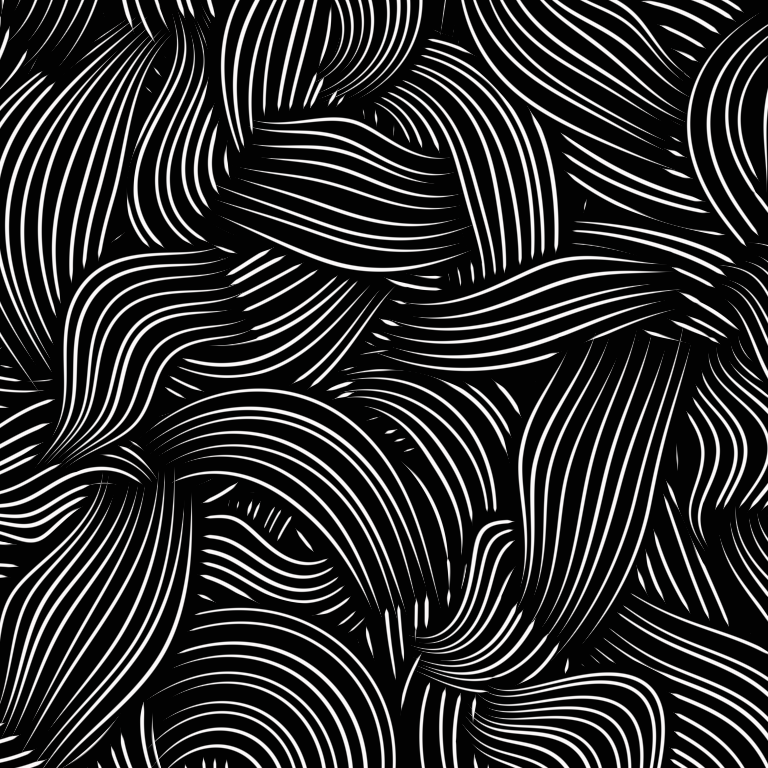
Reproduce this pattern procedurally as a WebGL 1 fragment shader.

```glsl
precision highp float;
// Overlapping leaf-like bundles of tapered white pen strokes on black.
// Each bundle bends space into an arc, adds a wave and pinches its ends;
// bundles are painted in order, later ones covering those before them.

uniform vec2 u_resolution;

const int   BUNDLES     = 76;
const vec3  PAPER       = vec3(0.006, 0.006, 0.006);
const vec3  INK         = vec3(0.985, 0.975, 0.975);
const float SPACING     = 0.0205;  // distance between strokes at the widest part
const float HALF_STROKE = 0.0025;  // half thickness in the middle of a stroke
const float WANDER      = 0.22;    // sideways drift, in parts of the spacing
const float END_SPREAD  = 0.26;    // how unevenly the strokes end
const float COVER       = 0.86;    // part of the length that hides what is below
const float FADE        = 0.016;   // thinning of strokes that go under a bundle
const float MARGIN      = 0.14;    // bundles also start outside the canvas
const float FIRST_SCALE = 1.45;    // the lowest bundles are larger and fill gaps
const vec2  LENGTHS     = vec2(0.16, 0.27);
const vec2  WIDTHS      = vec2(0.07, 0.12);
const vec2  RADII       = vec2(0.20, 0.60);
const vec2  WAVES       = vec2(0.012, 0.040);
const vec2  PINCHES     = vec2(0.10, 0.80);

vec4 hash4(float n) {
  return fract(sin(n * vec4(12.99, 78.23, 37.72, 93.99) + vec4(1.0, 2.0, 3.0, 4.0)) * 43758.5);
}

float pick(vec2 range, float t) {
  return mix(range.x, range.y, t);
}

// Half width of a bundle, narrowing towards both ends.
float halfWidth(float u, float widest, vec2 pinch) {
  return widest * (1.0 - pinch.x * smoothstep(0.0, 1.0, -u) - pinch.y * smoothstep(0.0, 1.0, u));
}

// Sideways wave of the middle line.
float middle(float u, float amplitude, float frequency, float phase) {
  return amplitude * sin(frequency * u + phase);
}

// Paints one bundle over the stroke distance found so far.
float paintBundle(vec2 p, float id, float below) {
  vec4 a = hash4(id + 1.0);
  vec4 b = hash4(id + 201.0);
  vec4 c = hash4(id + 401.0);
  float size = mix(FIRST_SCALE, 1.0, min(2.0 * id / float(BUNDLES), 1.0));

  // Evenly spread centre, random direction.
  vec2 centre = fract(id * vec2(0.7549, 0.5698) + 0.37);
  vec2 q = p - mix(vec2(-MARGIN), vec2(1.0 + MARGIN), centre);
  float angle = 6.2832 * a.x;
  q = vec2(cos(angle) * q.x + sin(angle) * q.y, cos(angle) * q.y - sin(angle) * q.x);

  // Arc coordinates: u runs along the strokes, y across them.
  float reach = size * pick(LENGTHS, a.y);
  float radius = size * pick(RADII, a.z * a.z);
  q.y += radius;
  float r = max(length(q), 0.001);
  float u = atan(q.x, q.y) * radius / reach;
  float y = r - radius;

  // Shape of the bundle; side is -1 to 1 across it.
  float widest = size * pick(WIDTHS, a.w);
  vec2 pinch = vec2(pick(PINCHES, b.x), pick(PINCHES, b.y));
  float amplitude = pick(WAVES, b.z);
  float frequency = 2.0 + 2.6 * b.w;
  float phase = 6.2832 * c.x;
  float w = halfWidth(u, widest, pinch);
  float m = middle(u, amplitude, frequency, phase);
  float side = (y - m) / w;

  // What stays visible below thins out towards the covering part.
  float across = (1.0 - abs(side)) * w;
  float inside = min(across, (COVER - abs(u)) * reach);
  below = inside > 0.0 ? 1.0 : below + 1.3 * HALF_STROKE * smoothstep(-FADE, 0.0, inside);
  if (across < 0.0 || abs(u) > 1.0) return below;

  // Slope of the stroke, to turn offsets across into true distances.
  float du = 0.01;
  float rise = middle(u + du, amplitude, frequency, phase) - m
             + side * (halfWidth(u + du, widest, pinch) - w);
  float slope = rise / (du * reach) * radius / r;

  // Nearest stroke.
  float count = floor(2.0 * widest / SPACING);
  float lane = (side * 0.5 + 0.5) * count;
  vec4 h = hash4(floor(lane) * 7.3 + id * 17.1 + 0.7);
  float gap = 2.0 * w / count / sqrt(1.0 + slope * slope);
  float drift = WANDER * sin(2.0 * u + 6.2832 * h.x);
  float offset = abs(fract(lane) - 0.5 - drift) * gap;

  // Thickness swells in the middle and runs out at both ends.
  float start = -1.0 + END_SPREAD * h.y * h.y;
  float stop = 1.0 - END_SPREAD * h.z * h.z;
  float k = (u - start) / (stop - start);
  float swell = pow(max(4.0 * k * (1.0 - k), 0.0), 0.6);
  float thick = HALF_STROKE * mix(0.8, 1.15, h.w) * (1.5 * swell - 0.5);
  return min(below, offset - min(thick, 0.27 * gap));
}

void main() {
  float scale = min(u_resolution.x, u_resolution.y);
  vec2 p = gl_FragCoord.xy / scale;

  float d = 1.0;
  for (int i = 0; i < BUNDLES; i++) {
    d = paintBundle(p, float(i), d);
  }

  float soft = 0.85 / scale;
  gl_FragColor = vec4(mix(INK, PAPER, smoothstep(-soft, soft, d)), 1.0);
}
```
